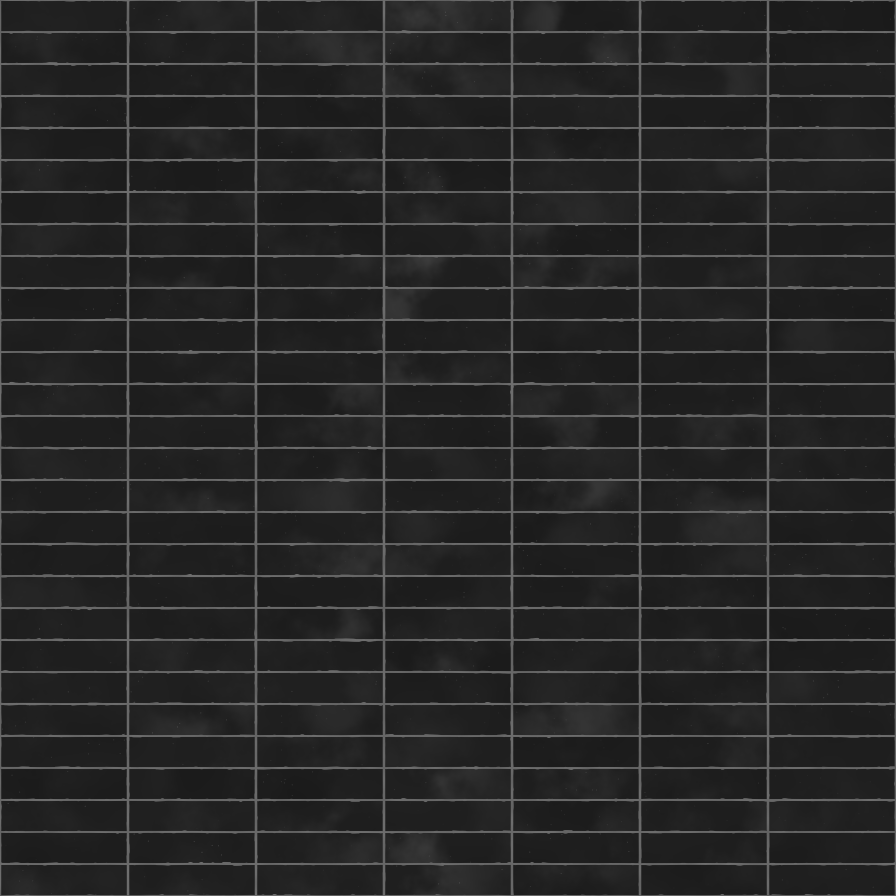
A Shadertoy shader for this texture:

```glsl
// Stacked dark glazed tiles with thin grey grout, slightly ragged at the edges.
// Each tile slices its own patch of layered noise for cloudy glaze and faint specks;
// grout noise is periodic and the grid is whole, so the canvas tiles seamlessly.
#define GRID vec2(7.0, 28.0)
#define GROUT_HALF_WIDTH vec2(0.0014, 0.0011)
#define CHIP_DEPTH 0.0012
#define CHIP_CELLS 160.0
#define CLOUD_SCALE 17.0
#define CLOUD_LIGHT 0.13
#define SPECK_CELLS 256.0
#define TILE_COLOR vec3(0.112)
#define GROUT_COLOR vec3(0.41)

float hash(vec2 p) {
    vec3 h = fract(p.xyx * 0.1031);
    h += dot(h, h.yzx + 33.33);
    return fract((h.x + h.y) * h.z);
}

// Value noise whose lattice wraps after the given period.
float wrapNoise(vec2 p, vec2 period) {
    vec2 i = floor(p), f = fract(p);
    f = f * f * (3.0 - 2.0 * f);
    vec2 a = mod(i, period), b = mod(i + 1.0, period);
    return mix(mix(hash(a), hash(vec2(b.x, a.y)), f.x),
               mix(hash(vec2(a.x, b.y)), hash(b), f.x), f.y);
}

float fbm(vec2 p) {
    float sum = 0.0, amp = 0.5;
    for (int i = 0; i < 5; i++) {
        sum += amp * wrapNoise(p, vec2(512.0));
        p = mat2(1.6, 1.2, -1.2, 1.6) * p + 17.0;
        amp *= 0.5;
    }
    return sum;
}

// Ragged widening along one grout line; each side has its own seed.
float chips(float along, float line, float side) {
    float seed = line * 2.0 + side + 3.0;
    float fine = wrapNoise(vec2(along * CHIP_CELLS, seed), vec2(CHIP_CELLS, 512.0));
    float broad = wrapNoise(vec2(along * 42.0, seed + 90.0), vec2(42.0, 512.0));
    return CHIP_DEPTH * (0.2 * (broad - 0.5) + smoothstep(0.68, 1.0, fine) * broad);
}

// Cloudy glaze, patchy and stronger towards the central columns.
float glazeCloud(vec2 local, vec2 tile) {
    vec2 offset = 90.0 * vec2(hash(tile + 11.0), hash(tile + 47.0));
    float cloud = smoothstep(0.36, 0.78, fbm(local / GRID * CLOUD_SCALE + offset));
    float center = 0.48 + 0.25 * sin(2.0 * tile.x - 1.7);
    float spread = (local.x - center) / 0.42;
    float column = mix(0.2, 1.0, sin(3.14159 * (tile.x + 0.5) / GRID.x));
    float strength = mix(0.2, 1.0, pow(hash(tile + 5.0), 1.3));
    return cloud * column * strength * mix(0.25, 1.0, exp(-spread * spread));
}

// Rare pinprick specks, one candidate per small cell.
float specks(vec2 uv, vec2 tile) {
    vec2 cell = floor(uv * SPECK_CELLS);
    vec2 point = 0.25 + 0.5 * vec2(hash(cell + 7.0), hash(cell + 31.0));
    float dist = length(fract(uv * SPECK_CELLS) - point);
    float present = step(0.985, hash(cell + 61.0)) * hash(tile + 23.0);
    return present * (1.0 - smoothstep(0.08, 0.3, dist));
}

void mainImage(out vec4 fragColor, in vec2 fragCoord) {
    vec2 uv = fragCoord / iResolution.xy;
    vec2 grid = uv * GRID;
    vec2 tile = floor(grid), local = fract(grid);

    // Tile body: small tone shifts, glaze clouds and specks
    vec3 color = TILE_COLOR + 0.016 * (hash(tile + 2.0) - 0.3);
    color += 0.012 * (wrapNoise(uv * 28.0, vec2(28.0)) - 0.5);
    color += CLOUD_LIGHT * glazeCloud(local, tile);
    color += 0.09 * specks(uv, tile);

    // Grout: distance to the nearest line, widened by chips
    vec2 nearest = floor(grid + 0.5);
    vec2 line = mod(nearest, GRID);
    vec2 side = step(nearest, grid);
    vec2 dist = abs(grid - nearest) / GRID;
    vec2 halfWidth = GROUT_HALF_WIDTH;
    halfWidth.x += 0.6 * chips(uv.y, line.x + 40.0, side.x);
    halfWidth.y += chips(uv.x, line.y, side.y);
    vec2 coverage = clamp((halfWidth - dist) * iResolution.xy + 0.5, 0.0, 1.0);
    float grout = max(coverage.x, coverage.y);
    float groutTone = 0.05 * (wrapNoise(uv * 70.0, vec2(70.0)) - 0.5);
    color = mix(color, GROUT_COLOR + groutTone, grout);

    fragColor = vec4(color, 1.0);
}
```
